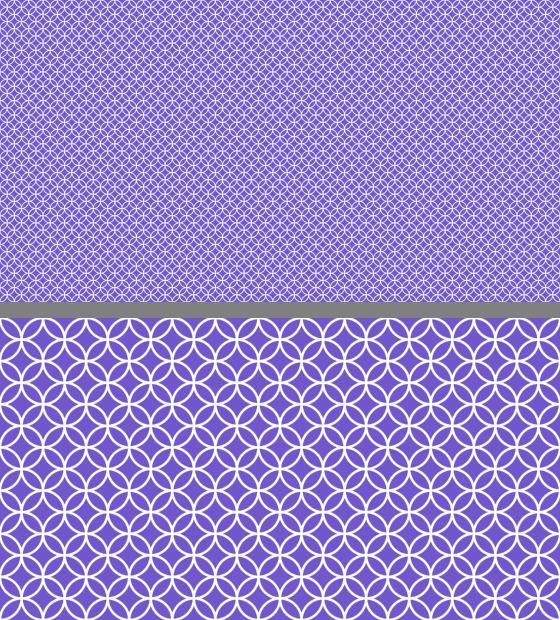
Top, the full canvas; bottom, a detail of the centre.
Reproduce this pattern procedurally as a Shadertoy shader.

```glsl
#define REPEATS vec2(39.0, 21.0)
#define RADIUS 0.5
#define LINE_WIDTH 0.057
#define GROUND_COLOR vec3(0.445, 0.340, 0.798)
#define LINE_COLOR vec3(1.0)
#define SAMPLES 5
#define FILTER_WIDTH 1.2

// Distance to the outline of touching circles, one centred in each cell
float ringDistance(vec2 p) {
    return abs(length(fract(p) - 0.5) - RADIUS);
}

// Two ring grids, half a cell apart diagonally, interlock into petals
float latticeDistance(vec2 p) {
    return min(ringDistance(p + vec2(0.5, 0.0)),
               ringDistance(p + vec2(0.0, 0.5)));
}

void mainImage(out vec4 fragColor, in vec2 fragCoord) {
    // Average line coverage over the pixel footprint
    float coverage = 0.0;
    for (int y = 0; y < SAMPLES; y++) {
        for (int x = 0; x < SAMPLES; x++) {
            vec2 offset = (vec2(x, y) + 0.5) / float(SAMPLES) - 0.5;
            vec2 p = (fragCoord + offset * FILTER_WIDTH) / iResolution.xy * REPEATS;
            float soft = 0.5 * FILTER_WIDTH / float(SAMPLES) * REPEATS.y / iResolution.y;
            float edge = latticeDistance(p) - 0.5 * LINE_WIDTH;
            coverage += 1.0 - smoothstep(-soft, soft, edge);
        }
    }
    coverage /= float(SAMPLES * SAMPLES);

    fragColor = vec4(mix(GROUND_COLOR, LINE_COLOR, coverage), 1.0);
}
```
